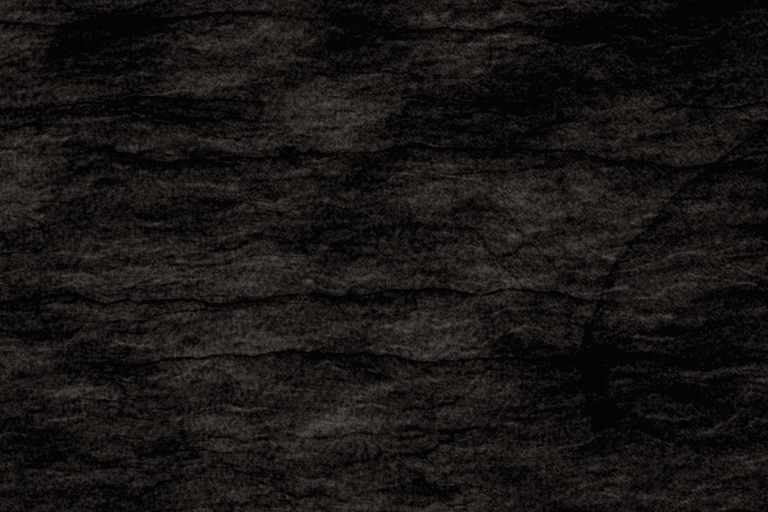
Give the GLSL for this texture, as a WebGL 2 fragment shader.

```glsl
#version 300 es
precision highp float;

uniform vec2 u_resolution;
out vec4 fragColor;

float hash(vec2 p) {
    return fract(sin(dot(p, vec2(127.1, 311.7))) * 43758.55);
}

float noise(vec2 p) {
    vec2 i = floor(p), f = fract(p);
    f = f * f * (3.0 - 2.0 * f);
    return mix(mix(hash(i), hash(i + vec2(1, 0)), f.x),
               mix(hash(i + vec2(0, 1)), hash(i + vec2(1, 1)), f.x), f.y);
}

float fbm(vec2 p) {
    float sum = 0.0, amp = 0.5;
    for (int i = 0; i < 6; i++) {
        sum += amp * noise(p);
        p = mat2(1.6, 1.2, -1.2, 1.6) * p + 17.3;
        amp *= 0.5;
    }
    return sum / 0.984;
}

// Stepped plates broken off along frayed edges
float plates(vec2 p) {
    float level = 7.0 * fbm(p * vec2(2.4, 5.5) + 5.0);
    return floor(level) + smoothstep(0.82, 1.0, fract(level));
}

// Bedded rock surface, stretched along the strata
float rockHeight(vec2 p) {
    return fbm(p * vec2(7.0, 12.0) + 3.0) + 0.35 * fbm(p * vec2(11.0, 38.0) + 41.0)
         + 0.11 * plates(p);
}

// Sharp dark core with a soft shadow beneath it
float ledgeShadow(float d, float width) {
    float core = 1.0 - smoothstep(0.001, 0.005, abs(d));
    return max(core, 0.75 * exp(-abs(d) / (d > 0.0 ? 0.2 * width : width)));
}

// Long, broken, nearly level cracks
float beddingCracks(vec2 p) {
    float shade = 0.0;
    for (int i = 0; i < 7; i++) {
        float k = float(i);
        float line = 0.16 + 0.13 * k + 0.11 * (fbm(vec2(p.x * 2.2, k * 9.7)) - 0.5)
                   + 0.025 * (fbm(vec2(p.x * 15.0, k * 5.3)) - 0.5);
        float presence = smoothstep(0.3, 0.55, noise(vec2(p.x * 2.3 + k * 4.1, k * 7.9)));
        float width = 0.004 + 0.018 * noise(vec2(p.x * 8.0, k * 3.7 + 20.0));
        shade = max(shade, presence * ledgeShadow(p.y - line, width));
    }
    return shade;
}

// Thin fissures along a noise contour
float fissures(vec2 p, vec2 scale) {
    float contour = abs(fbm(p * scale) - 0.5);
    float mask = smoothstep(0.45, 0.65, noise(p * 5.5 + scale));
    return mask * (1.0 - smoothstep(0.004, 0.02, contour));
}

void main() {
    vec2 p = gl_FragCoord.xy / u_resolution.y;
    vec2 warp = vec2(fbm(p * 4.0 + 8.0), fbm(p * 4.0 + 29.0)) - 0.5;
    vec2 q = p + 0.08 * warp;

    // Relief lit from the upper left
    vec2 toLight = vec2(-0.0012, 0.0026);
    float relief = rockHeight(q - toLight) - rockHeight(q + toLight);

    // Mottling, strata and crisp mineral grain
    float mottle = fbm(p * vec2(4.5, 6.5) + 0.8 * warp + 61.0) - 0.5;
    float strata = fbm(q * vec2(7.0, 30.0) + 13.0) - 0.5;
    vec2 turned = mat2(0.8, 0.6, -0.6, 0.8) * p;
    float grain = 0.65 * noise(turned * 290.0) + 0.35 * noise(turned.yx * 150.0 + 7.0) - 0.5;

    // Curved break that parts the block on the right
    float curveY = p.y - 0.28;
    float edge = p.x - 1.12 - 1.7 * curveY * curveY - 0.12 * warp.x
               - 0.03 * (fbm(p * 13.0) - 0.5);
    float reach = smoothstep(0.08, 0.2, p.y);
    float recess = smoothstep(-0.01, 0.02, edge) * reach;
    float breakShadow = reach * ledgeShadow(-edge, 0.028);

    float cracks = beddingCracks(p + 0.03 * warp) * (1.0 - 0.6 * recess);
    float fine = fissures(q, vec2(3.0, 11.0)) + 0.6 * fissures(q + 0.3 * q.yx, vec2(6.0, 4.0));

    // Overall light, falling off towards the borders
    vec2 fromCentre = (p - vec2(0.6, 0.6)) * vec2(0.8, 1.0);
    float light = 0.6 - 1.2 * dot(fromCentre, fromCentre);
    light += 3.2 * mottle + 10.0 * relief + 1.6 * strata + 2.7 * grain;
    light -= 1.9 * cracks + 0.9 * fine + 1.6 * breakShadow + 0.2 * recess;

    // Warm charcoal tones
    float tone = clamp(0.075 + 0.08 * light, 0.018, 0.31);
    vec3 colour = tone - vec3(0.0, 0.019, 0.026) * smoothstep(0.0, 0.15, tone);
    fragColor = vec4(colour, 1.0);
}
```
